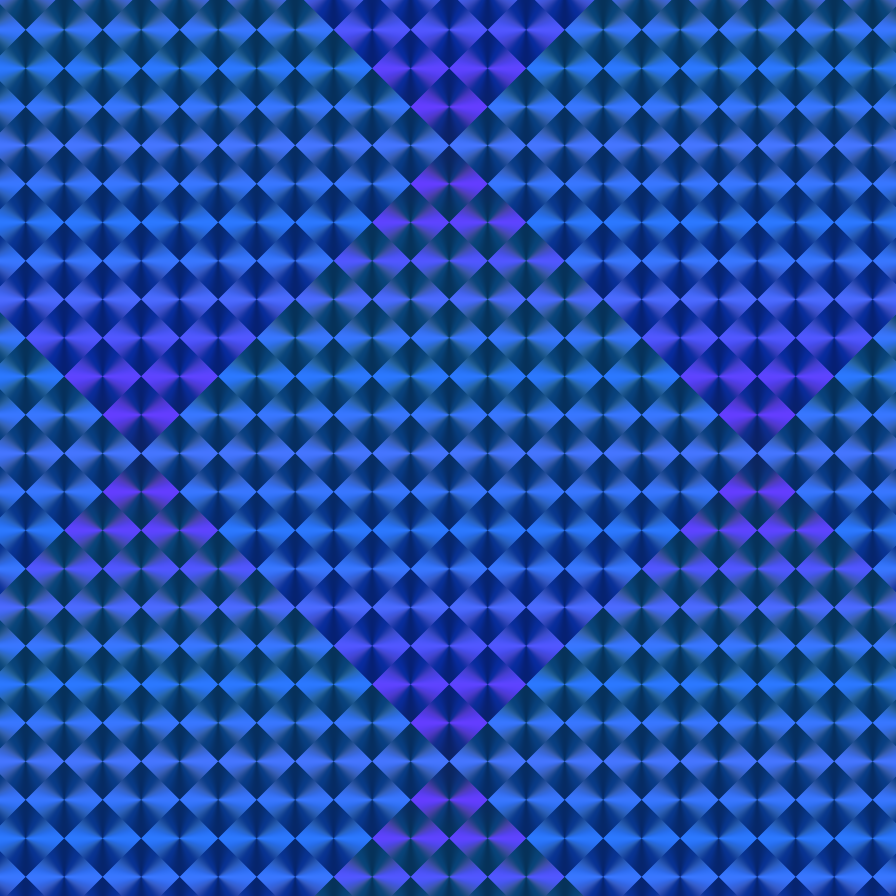
Give the GLSL for this pattern, as a Shadertoy shader.

```glsl
// Blue and violet foil of small shiny diamonds, grouped eight by eight into large ones.

vec3 foil(vec2 p) {
    // Diagonal coordinates: one unit spans one large diamond
    vec2 diagonal = vec2(p.x + p.y, p.x - p.y) / 0.6875;
    vec2 large = fract(diagonal + 0.5) - 0.5;
    float height = large.x - large.y;              // -1 at the bottom tip, 1 at the top

    // Small diamond with its conic sheen: a broad lobe sideways with a bright ray in it
    vec2 small = fract(large * 8.0) - 0.5;
    vec2 local = abs(vec2(small.x + small.y, small.x - small.y));
    float angle = atan(local.y, local.x + 1e-5) / 1.570796;
    float lobe = 1.0 - smoothstep(0.12, 0.68, angle);
    float ray = 1.0 - smoothstep(0.0, 0.25, angle);
    float sheen = 0.8 * lobe + 0.2 * ray;
    float flank = 4.0 * lobe * (1.0 - lobe);

    // Hue drifts with height, violet at the tips and rippling between
    float tip = smoothstep(0.36, 0.85, abs(height));
    float ripple = 0.5 + 0.5 * cos(12.56637 * height);
    float upper = smoothstep(-0.75, 0.4, height);
    vec3 shade = mix(vec3(0.03, 0.16, 0.59), vec3(0.03, 0.25, 0.45), upper);
    shade = mix(shade, vec3(0.06, 0.17, 0.49), 0.8 * smoothstep(0.7, 1.0, abs(height)));
    shade *= mix(1.06, 0.78, smoothstep(0.65, 1.0, angle));
    vec3 light = mix(vec3(0.17, 0.47, 1.0), vec3(0.27, 0.46, 1.0), ripple);
    light = mix(light, vec3(0.39, 0.24, 1.0), tip);

    // Muted tint where light turns to shade
    vec3 tint = mix(vec3(0.05, 0.04, -0.02), vec3(0.08, 0.01, -0.01), max(tip, 0.6 * ripple));
    tint.b -= 0.04 * upper;
    return mix(shade, light, sheen) + tint * flank;
}

void mainImage(out vec4 fragColor, in vec2 fragCoord) {
    // Average a 3 by 3 grid of samples to smooth the edges
    vec3 color = vec3(0.0);
    for (int i = 0; i < 9; i++) {
        vec2 offset = (vec2(float(i % 3), float(i / 3)) - 1.0) / 3.0;
        vec2 uv = (fragCoord + offset) / iResolution.y;
        color += foil(uv - vec2(0.5013, 0.494));
    }
    fragColor = vec4(clamp(color / 9.0, 0.0, 1.0), 1.0);
}
```
